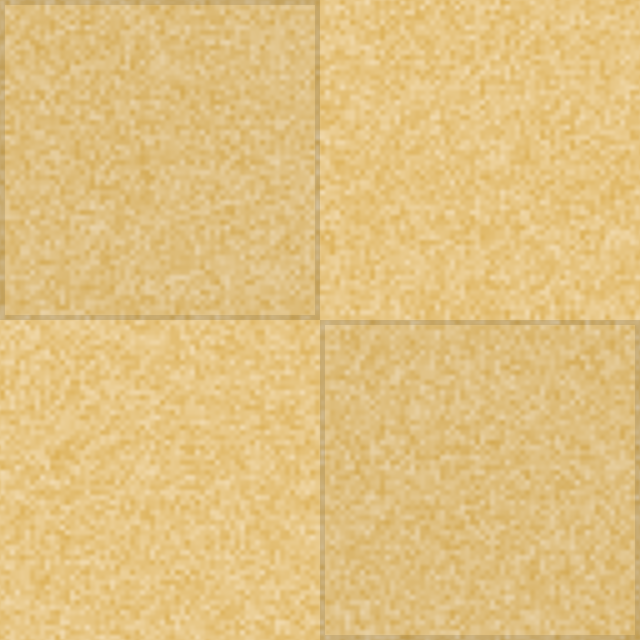
Write a Shadertoy shader that draws this texture.

```glsl
// A two by two checkerboard of sandy tiles. Fine grain comes from smoothed
// cell noise plus faint layered sines; every odd tile is slightly shaded and
// framed by a thin darker line, one grain cell wide.

const float TILES = 2.0;             // tiles across and down
const float GRAINS = 128.0;          // grain cells across the canvas
const float FRAME = 1.0 / GRAINS;    // frame width
const float TILE_SHADE = 0.965;      // brightness of the odd tiles
const float FRAME_SHADE = 0.87;      // brightness of their frames
const float TAU = 6.2831853;

const vec3 SAND_DARK = vec3(0.862, 0.690, 0.335);
const vec3 SAND_LIGHT = vec3(0.948, 0.860, 0.695);

float hash(vec2 p) {
    vec3 q = fract(vec3(p.xyx) * 0.1031);
    q += dot(q, q.yzx + 33.33);
    return fract((q.x + q.y) * q.z);
}

// Two averaged hashes gather most grains around the middle tone
float grain(vec2 cell, float period) {
    cell = mod(cell, period);
    return 0.5 * (hash(cell) + hash(cell + 217.0));
}

// Smoothly blended grain cells that wrap at the canvas edge
float sandNoise(vec2 p, float period) {
    vec2 cell = floor(p);
    vec2 f = fract(p);
    f = f * f * (3.0 - 2.0 * f);
    float low = mix(grain(cell, period), grain(cell + vec2(1, 0), period), f.x);
    float high = mix(grain(cell + vec2(0, 1), period), grain(cell + vec2(1, 1), period), f.x);
    return mix(low, high, f.y);
}

// Broad, faint unevenness in the range -1 to 1
float mottle(vec2 uv) {
    float sum = 0.0;
    for (int i = 1; i <= 3; i++) {
        float k = float(i);
        sum += sin(TAU * (k * 2.0 * uv.x + (k + 1.0) * uv.y) + k * 1.7)
             * sin(TAU * ((k + 2.0) * uv.x - k * 3.0 * uv.y) + k * 2.9);
    }
    return sum / 3.0;
}

// Signed depth into the odd tiles: positive inside, negative in even tiles
float oddTileDepth(vec2 uv, float tiles) {
    vec2 cell = floor(uv * tiles);
    vec2 offset = abs(fract(uv * tiles) - 0.5);
    float depth = (0.5 - max(offset.x, offset.y)) / tiles;
    return mod(cell.x + cell.y, 2.0) > 0.5 ? depth : -depth;
}

float softStep(float edge, float value, float softness) {
    return smoothstep(edge - softness, edge + softness, value);
}

void mainImage(out vec4 fragColor, in vec2 fragCoord) {
    vec2 uv = fragCoord / iResolution.xy;
    float halfPixel = 0.5 / min(iResolution.x, iResolution.y);

    // Sand grain
    float tone = sandNoise(uv * GRAINS - 0.5, GRAINS) + 0.03 * mottle(uv);
    vec3 color = mix(SAND_DARK, SAND_LIGHT, tone);

    // Shaded tiles and their frames
    float depth = oddTileDepth(uv, TILES);
    float inTile = softStep(0.0, depth, halfPixel);
    float inFace = softStep(FRAME, depth, halfPixel);
    color *= mix(1.0, mix(FRAME_SHADE, TILE_SHADE, inFace), inTile);

    fragColor = vec4(color, 1.0);
}
```
